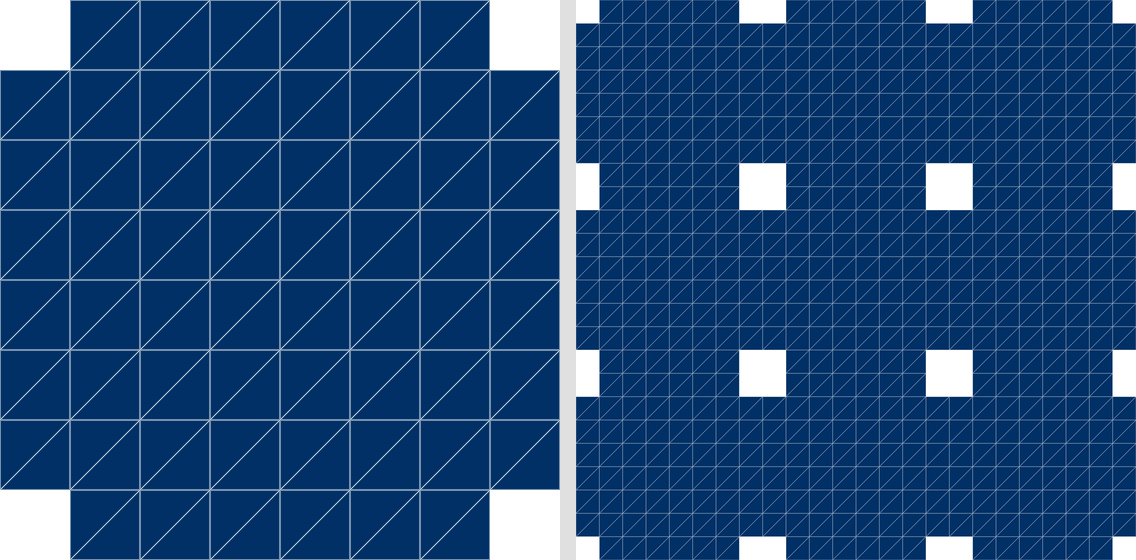
Left: one tile. Right: repeated 3 by 3.
Write a Shadertoy shader that draws this pattern.

```glsl
// Distance to the nearest whole number
vec2 gridDistance(vec2 p) {
    return abs(fract(p + 0.5) - 0.5);
}

// Share of a pixel covered by a line; keeps its weight when thinner than a pixel
float lineCoverage(float dist, float width, float pixel) {
    float low = max(dist - 0.5 * pixel, -0.5 * width);
    float high = min(dist + 0.5 * pixel, 0.5 * width);
    return clamp((high - low) / pixel, 0.0, 1.0);
}

void mainImage(out vec4 fragColor, in vec2 fragCoord) {
    const float cells = 8.0;
    vec2 uv = fragCoord / iResolution.xy;
    vec2 p = uv * cells;
    float pixel = cells / iResolution.y;

    // Square grid
    vec2 grid = gridDistance(p);
    float ink = lineCoverage(min(grid.x, grid.y), 0.0131, pixel);

    // Rising diagonals
    float diagonal = gridDistance(vec2(p.x - p.y)).x * sqrt(0.5);
    ink = max(ink, lineCoverage(diagonal, 0.0108, pixel));

    // Blank corner cells, which meet as one block when tiled
    vec2 corner = gridDistance(uv) * cells;
    float outside = max(corner.x, corner.y) - 1.0;
    ink = max(ink, clamp(0.5 - outside / pixel, 0.0, 1.0));

    vec3 navy = vec3(0.0, 0.19, 0.40);
    fragColor = vec4(mix(navy, vec3(1.0), ink), 1.0);
}
```
